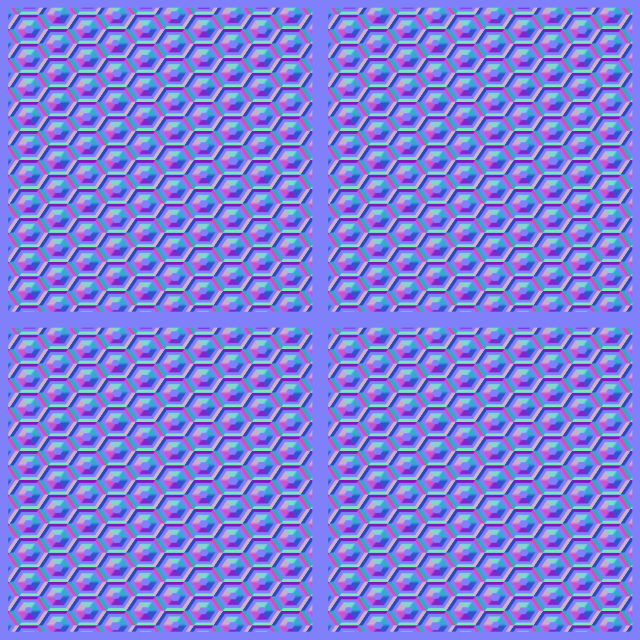
Reproduce this texture map procedurally as a three.js fragment shader.

```glsl
// Normal map of four square panels on a flat ground, each a honeycomb of raised ridges
// with a faceted hexagonal stud in every cell. The nearest centre of two offset lattices
// gives the cell; hexagonal distance and facet directions give the slopes.
varying vec2 vUv;

vec2 hash2(vec2 cell) {
  return fract(sin(vec2(dot(cell, vec2(127.1, 311.7)), dot(cell, vec2(269.5, 183.3)))) * 4375.85);
}

// Distance from the centre to a flat-topped hexagon; 0.5 is the cell border
float hexDistance(vec2 d) {
  vec2 a = abs(d);
  return max(a.y, 0.866 * a.x + 0.5 * a.y);
}

// Outward direction of the facet under d, blended over the given crease width
vec2 facetDirection(vec2 d, float crease) {
  vec2 a = abs(d);
  vec2 side = clamp(d / crease, -1.0, 1.0);
  float isCap = smoothstep(-crease, crease, 0.5 * a.y - 0.866 * a.x);
  return mix(vec2(0.866, 0.5), vec2(0.0, 1.0), isCap) * side;
}

vec2 wrapCentered(vec2 p, vec2 period) {
  return mod(p + 0.5 * period, period) - 0.5 * period;
}

void main() {
  // Two by two panels, eleven cells each way
  vec2 tile = fract(vUv * 2.0);
  vec2 p = tile * 11.0 * vec2(0.866, 1.0);

  // Nearest centre among odd and even columns
  vec2 period = vec2(1.732, 1.0);
  vec2 odd = wrapCentered(p - vec2(0.866, 0.0), period);
  vec2 even = wrapCentered(p - vec2(0.0, 0.5), period);
  vec2 d = dot(odd, odd) < dot(even, even) ? odd : even;
  vec2 cell = floor((p - d) / vec2(0.866, 0.5) + 0.5);
  vec2 jitter = hash2(cell) - 0.5;

  // Ridge flank, rising from the cell floor to a sharp crest on the border
  float border = hexDistance(d);
  float ridge = smoothstep(0.375, 0.425, border) * (1.0 - 0.6 * smoothstep(0.485, 0.5, border));

  // Stud flank around a flat top that shifts and varies in size
  vec2 studOffset = d + jitter * 0.02;
  float stud = 1.0 - smoothstep(0.27, 0.33, hexDistance(studOffset));
  float topRadius = 0.12 + 0.04 * jitter.x;
  float topDistance = hexDistance(d + jitter.yx * 0.06);
  stud *= smoothstep(topRadius - 0.03, topRadius + 0.03, topDistance);

  vec2 slope = 0.7 * stud * facetDirection(studOffset, 0.05);
  slope -= 0.8 * ridge * facetDirection(d, 0.03);

  // Flat margin around each panel
  vec2 inside = smoothstep(0.024, 0.028, tile) * (1.0 - smoothstep(0.974, 0.978, tile));
  slope *= inside.x * inside.y;

  // Encode with red rising to the left and green rising upwards; steep flanks lose blue
  float steepness = dot(slope, slope);
  vec3 normal = vec3(-slope.x, slope.y, sqrt(max(0.0, 1.0 - steepness)));
  vec3 color = 0.5 + 0.5 * normal;
  color.b -= 0.02 + 0.1 * steepness;
  gl_FragColor = vec4(color, 1.0);
}
```
